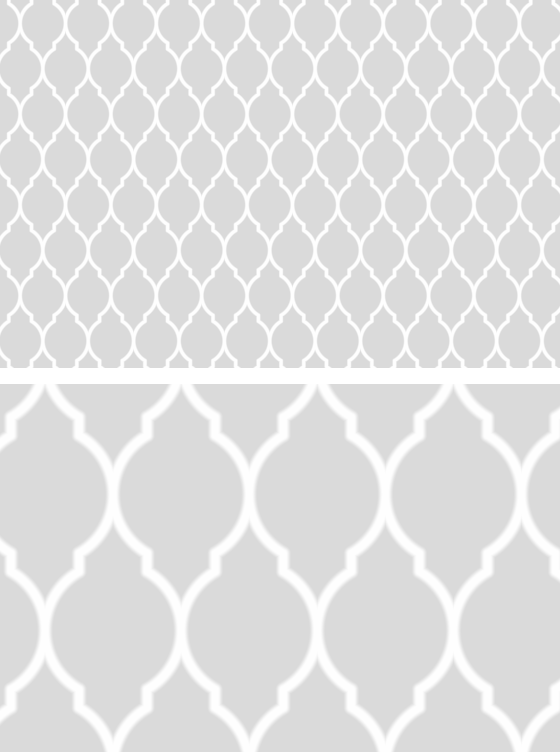
Top: the whole. Bottom: its middle third, enlarged.
A WebGL 1 fragment shader for this pattern:

```glsl
precision highp float;

uniform vec2 u_resolution;

// Distance to the trellis line; cells are one unit wide, rows one unit apart
float trellisDistance(vec2 p) {
  // Fold the staggered lattice into one quarter of a cell
  vec2 q = abs(vec2(fract(p.x + 0.5) - 0.5, mod(p.y + 1.0, 2.0) - 1.0));

  // Each quarter has half-turn symmetry about the middle of its notch
  if (q.y > 0.5) q = vec2(0.5, 1.0) - q;

  // Round flank, spanning 60 degrees from the widest point
  float arc = q.y < 1.732 * q.x ? abs(length(q) - 0.5) : 1.0;

  // Short upright notch joining opposite flanks
  float notch = length(vec2(q.x - 0.25, min(q.y - 0.433, 0.0)));
  return min(arc, notch);
}

void main() {
  vec2 repeats = vec2(12.34, 8.11);
  vec2 p = gl_FragCoord.xy / u_resolution * repeats - vec2(1.944, 7.596);

  // Soft line edge, never narrower than a pixel
  float softness = max(0.022, 0.7 * repeats.x / u_resolution.x);
  float line = 1.0 - smoothstep(0.041 - softness, 0.041 + softness, trellisDistance(p));

  vec3 ground = vec3(0.853);
  vec3 white = vec3(0.995);
  gl_FragColor = vec4(mix(ground, white, line), 1.0);
}
```
